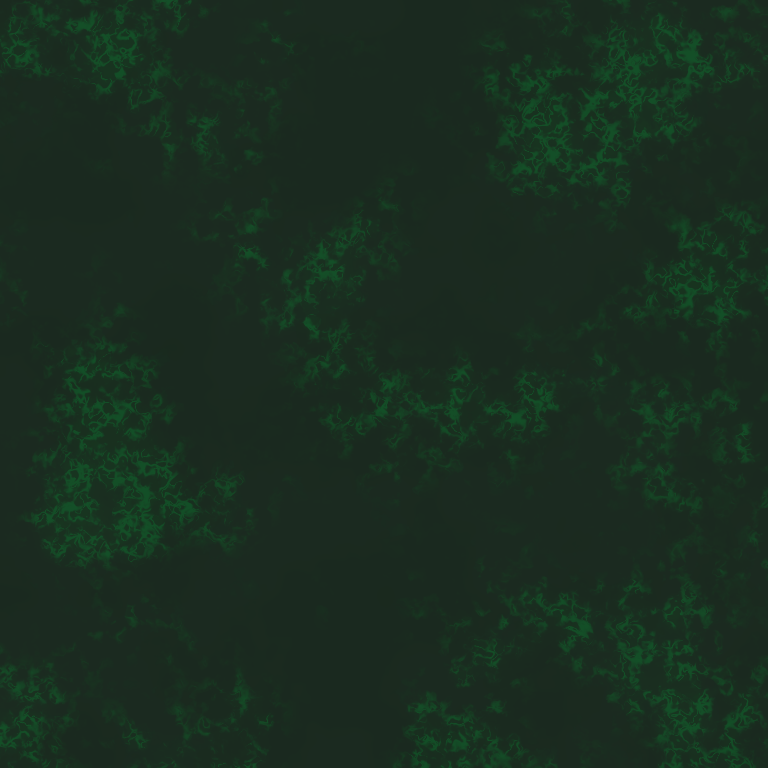
This texture is drawn by a WebGL 1 fragment shader. Its source:

```glsl
precision highp float;
uniform vec2 u_resolution;

const vec3 BASE_COLOR = vec3(0.104, 0.163, 0.123);
const vec3 HAZE_COLOR = vec3(0.090, 0.218, 0.125);
const vec3 LACE_COLOR = vec3(0.070, 0.350, 0.165);
const float PATCH_SCALE = 6.5;
const float LACE_SCALE = 72.0;
const float GRIT_SCALE = 64.0;
const float WARP_SCALE = 60.0;
const float WARP_AMOUNT = 0.010;
const float RAGGEDNESS = 0.36;
const float HAZE_STRENGTH = 0.75;
const float FLECK_STRENGTH = 0.75;
const float LACE_STRENGTH = 0.72;
const float MOTTLE_STRENGTH = 0.010;

float hash(vec2 cell) {
  vec3 q = fract(vec3(cell.xyx) * 0.1031);
  q += dot(q, q.yzx + 33.33);
  return fract((q.x + q.y) * q.z);
}

float noise(vec2 p) {
  vec2 cell = floor(p);
  vec2 f = fract(p);
  f = f * f * (3.0 - 2.0 * f);
  float low = mix(hash(cell), hash(cell + vec2(1.0, 0.0)), f.x);
  float high = mix(hash(cell + vec2(0.0, 1.0)), hash(cell + 1.0), f.x);
  return mix(low, high, f.y);
}

float fbm(vec2 p) {
  float sum = 0.0;
  float weight = 0.533;
  for (int octave = 0; octave < 4; octave++) {
    sum += weight * noise(p);
    p = mat2(1.6, 1.2, -1.2, 1.6) * p + 17.3;
    weight *= 0.5;
  }
  return sum;
}

// Thin strands along the middle level of a noise field
float strands(vec2 p) {
  float field = 0.7 * noise(p) + 0.3 * noise(p * 2.1 + 9.1);
  return 1.0 - abs(field - 0.5) * 4.5;
}

void main() {
  vec2 uv = gl_FragCoord.xy / u_resolution;

  // Clouds with ragged borders
  vec2 warp = vec2(fbm(uv * WARP_SCALE), fbm(uv * WARP_SCALE + 51.7)) - 0.5;
  vec2 p = uv + warp * WARP_AMOUNT;
  float cloud = fbm(uv * PATCH_SCALE + vec2(13.2, 5.8));
  float grit = fbm(p * GRIT_SCALE + 80.0);
  float ragged = cloud + RAGGEDNESS * (grit - 0.5);

  // Soft green haze with a grainy body
  float haze = smoothstep(0.47, 0.78, cloud + 0.15 * (grit - 0.5));
  haze *= mix(0.6, 1.0, smoothstep(0.32, 0.55, grit));

  // Fine lace with small dark holes
  mat2 turn = mat2(0.8, 0.6, -0.6, 0.8);
  vec2 lacePoint = turn * p * LACE_SCALE;
  float strand = max(strands(lacePoint), strands(lacePoint * 1.6 + 40.0) - 0.1);
  float lace = smoothstep(0.42, 0.9, strand);
  lace *= smoothstep(0.50, 0.72, ragged);
  lace *= smoothstep(0.34, 0.56, grit);

  // Faint flecks around and between the clouds
  float fleck = smoothstep(0.48, 0.66, grit) * smoothstep(0.34, 0.58, cloud);
  fleck *= mix(0.4, 1.0, smoothstep(0.1, 0.7, strand));

  vec3 color = mix(BASE_COLOR, HAZE_COLOR, max(HAZE_STRENGTH * haze, FLECK_STRENGTH * fleck));
  color = mix(color, LACE_COLOR, LACE_STRENGTH * lace);
  color += MOTTLE_STRENGTH * (fbm(uv * 9.0 + 130.0) - 0.5);
  gl_FragColor = vec4(color, 1.0);
}
```
